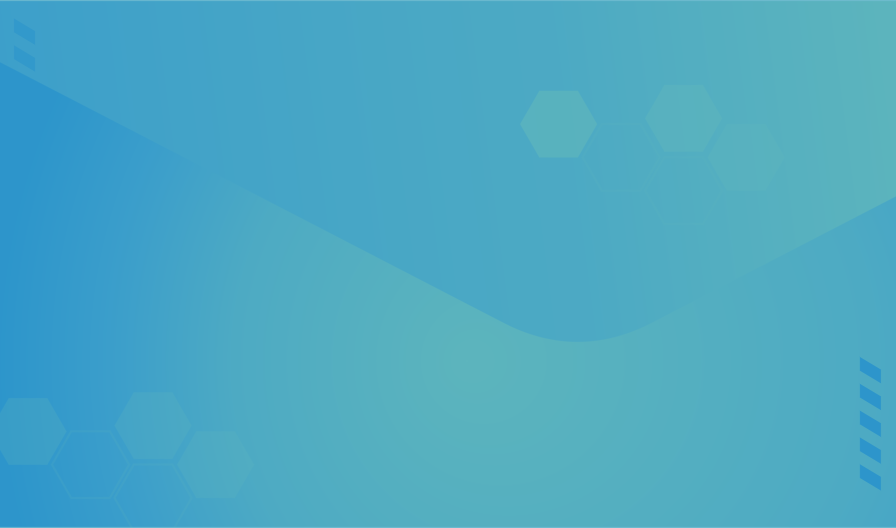
This background is drawn by a Shadertoy shader. Its source:

```glsl
// Blue-teal backdrop: a rounded V panel over a radial glow, with hexagon clusters and slanted dashes.

const float ASPECT = 1.6954;
const vec3 DEEP_BLUE = vec3(0.176, 0.586, 0.796);
const vec3 SKY_BLUE  = vec3(0.235, 0.622, 0.794);
const vec3 TEAL_BLUE = vec3(0.302, 0.667, 0.766);
const vec3 MINT      = vec3(0.363, 0.708, 0.740);
const vec3 EDGE_TINT = vec3(0.450, 0.740, 0.820);

// Coverage of a shape from its signed distance.
float cover(float dist, float px) {
    return 1.0 - smoothstep(-0.5 * px, 0.5 * px, dist);
}

// Height of a V whose tip is rounded by a parabola.
float roundedV(float x, vec2 apex, float slope, float blend) {
    float d = abs(x - apex.x);
    float arm = d < blend ? 0.5 * (d * d / blend + blend) : d;
    return apex.y + slope * arm;
}

// Radial gradient parameter with its focus moved away from the circle centre.
float focalRadius(vec2 p, vec2 focus, vec2 shift, float radius) {
    vec2 d = p - focus;
    float k = radius * radius - dot(shift, shift);
    float along = dot(d, shift);
    return (sqrt(along * along + k * dot(d, d)) - along) / k;
}

vec3 upperGradient(vec2 p) {
    float s = (p.x - 0.13 * (1.0 - p.y)) / ASPECT;
    vec3 col = mix(SKY_BLUE, TEAL_BLUE, smoothstep(-0.3, 0.75, s) * 1.15 - 0.15);
    return mix(col, MINT, clamp((s - 0.62) / 0.38, 0.0, 1.0));
}

vec3 lowerGradient(vec2 p) {
    float t = focalRadius(p, vec2(0.883, 0.316), vec2(0.331, 0.0), 1.214);
    vec3 col = mix(MINT, TEAL_BLUE, clamp(t / 0.5, 0.0, 1.0));
    col = mix(col, SKY_BLUE, clamp((t - 0.5) / 0.25, 0.0, 1.0));
    return mix(col, DEEP_BLUE, clamp((t - 0.75) / 0.25, 0.0, 1.0));
}

// Flat-topped hexagon with the given apothem.
float hexagon(vec2 p, float apothem) {
    p = abs(p);
    return max(p.y, dot(p, vec2(0.866025, 0.5))) - apothem;
}

// Five staggered cells: even ones are filled, odd ones outlined.
vec3 hexCluster(vec3 col, vec2 p, vec2 origin, float strength, float fade, float px) {
    const vec2 PITCH = vec2(0.1183, 0.0684);
    for (int i = 0; i < 5; i++) {
        float n = float(i);
        float late = step(3.0, n);
        float even = 1.0 - mod(n, 2.0);
        float column = n - late;
        vec2 centre = origin + PITCH * vec2(column, even - late);
        centre.y += 0.0055 * sin(1.5708 * (column - 1.0));
        float d = hexagon(p - centre, 0.0632);
        float fill = cover(d, px) * (strength - fade * n);
        float outline = cover(abs(d) - 0.002, px) * 0.16;
        col = mix(col, MINT, mix(outline, fill, even));
    }
    return col;
}

// Column of slanted dashes running down from the first centre.
float dashColumn(vec2 p, vec2 first, float count, float px) {
    const float PITCH = 0.0508;
    vec2 q = p - first;
    q.y += 0.6 * q.x;
    q.y += PITCH * clamp(round(-q.y / PITCH), 0.0, count - 1.0);
    vec2 d = abs(q) - vec2(0.0199, 0.0130);
    return cover(max(d.x, d.y), px);
}

void mainImage(out vec4 fragColor, in vec2 fragCoord) {
    vec2 p = fragCoord / iResolution.xy * vec2(ASPECT, 1.0);
    float px = 1.5 / iResolution.y;

    // Two panels
    float edge = roundedV(p.x, vec2(1.093, 0.316), 0.518, 0.141);
    vec3 col = mix(upperGradient(p), lowerGradient(p), cover((p.y - edge) * 0.888, px));

    // Hexagons
    col = hexCluster(col, p, vec2(1.057, 0.702), 0.75, 0.09, px);
    col = hexCluster(col, p, vec2(0.053, 0.120), 0.25, 0.0, px);

    // Dashes
    col = mix(col, DEEP_BLUE, dashColumn(p, vec2(1.647, 0.299), 5.0, px));
    col = mix(col, DEEP_BLUE, 0.7 * dashColumn(p, vec2(0.0464, 0.940), 2.0, px));

    // Pale rim along the top and bottom
    float rim = cover(min(p.y, 1.0 - p.y) - 0.002, px);
    col = mix(col, EDGE_TINT, 0.8 * rim);

    fragColor = vec4(col, 1.0);
}
```
